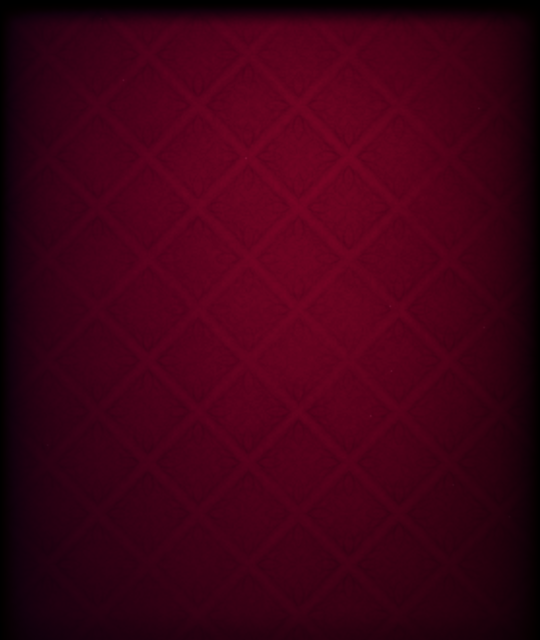
Give the GLSL for this background, as a Shadertoy shader.

```glsl
// Dark crimson damask wall: faint diamond lattice, embossed leaves, soft vignette.

const vec2 GLOW_CENTER = vec2(0.57, 0.70);
const vec2 GLOW_LOW = vec2(0.44, 0.58);     // falloff to the left and down
const vec2 GLOW_HIGH = vec2(0.34, 0.38);    // falloff to the right and up
const float GLOW_RED = 0.425;
const float SIDE_FADE = 0.038;
const float TOP_FADE = 0.046;
const vec2 LATTICE_ORIGIN = vec2(0.388, 0.596);
const vec2 HALF_DIAMOND = vec2(0.0785, 0.0797);
const float BAND_WIDTH = 0.055;
const float EMBOSS = 0.075;
const float GRAIN = 0.065;
const float GRAIN_SCALE = 330.0;

float hash(vec2 p) {
    return fract(sin(dot(p, vec2(127.1, 311.7))) * 43758.5453);
}

float noise(vec2 p) {
    vec2 i = floor(p), f = fract(p);
    f = f * f * (3.0 - 2.0 * f);
    return mix(mix(hash(i), hash(i + vec2(1, 0)), f.x),
               mix(hash(i + vec2(0, 1)), hash(i + vec2(1, 1)), f.x), f.y);
}

float bell(float x, float width) {
    return exp(-x * x / (width * width));
}

// Outline of a pointed leaf lying along the x axis
float leaf(vec2 p, float center, float halfLength, float halfWidth) {
    float t = (p.x - center) / halfLength;
    float edge = abs(p.y) - halfWidth * (1.0 - t * t);
    return bell(edge, 0.03) * (1.0 - smoothstep(0.85, 1.1, abs(t)));
}

// Fold the plane into one of four equal sectors around the x axis
vec2 foldQuarter(vec2 p) {
    p = abs(p);
    return p.x > p.y ? p : p.yx;
}

mat2 rotation(float angle) {
    float c = cos(angle), s = sin(angle);
    return mat2(c, -s, s, c);
}

// Signed relief: light bands with dark rims, and dark leaves
float damask(vec2 p) {
    vec2 g = (p - LATTICE_ORIGIN) / HALF_DIAMOND;
    vec2 lattice = 0.5 * vec2(g.x + g.y, g.x - g.y);
    vec2 cell = lattice - round(lattice);
    vec2 d = abs(cell);
    float line = min(d.x, d.y);
    float relief = 0.75 * bell(line, BAND_WIDTH * 0.8);
    relief -= 0.85 * bell(line - 1.8 * BAND_WIDTH, 0.03);

    // Leaves around each crossing
    vec2 q = foldQuarter(vec2(cell.x + cell.y, cell.x - cell.y));
    float leaves = leaf(q, 0.42, 0.26, 0.10);
    leaves += 0.7 * leaf(rotation(0.38) * q, 0.50, 0.25, 0.06);
    leaves += 0.5 * bell(q.y, 0.025) * bell(q.x - 0.4, 0.2);

    // Rosette in the middle of each diamond
    vec2 mid = fract(lattice) - 0.5;
    vec2 r = foldQuarter(vec2(mid.x + mid.y, mid.x - mid.y));
    leaves += 0.6 * leaf(rotation(0.785) * r, 0.24, 0.20, 0.08);
    leaves += 0.5 * bell(length(r) - 0.48, 0.03);
    return relief - 0.65 * leaves;
}

void mainImage(out vec4 fragColor, in vec2 fragCoord) {
    vec2 uv = fragCoord / iResolution.xy;
    vec2 p = fragCoord / iResolution.y;

    // Off-center glow
    vec2 away = uv - GLOW_CENTER;
    vec2 spread = mix(GLOW_LOW, GLOW_HIGH, step(0.0, away));
    away /= spread;
    float red = GLOW_RED * exp(-0.5 * dot(away, away));

    // Darkened borders
    float side = min(uv.x, 1.0 - uv.x);
    red *= 1.0 - exp(-side / SIDE_FADE);
    red *= smoothstep(0.002, TOP_FADE, 1.0 - uv.y);
    red *= mix(0.8, 1.0, smoothstep(0.0, 0.05, uv.y));

    // Worn relief, cloth grain and broad mottling
    float wear = 0.45 + 0.8 * noise(p * 9.0 + 4.0);
    float texture_ = GRAIN * (noise(p * GRAIN_SCALE) - 0.5);
    texture_ += GRAIN * (noise(p * GRAIN_SCALE * 0.4) - 0.5);
    texture_ += 0.05 * (noise(p * 14.0) - 0.5);
    red *= 1.0 + EMBOSS * wear * damask(p) + texture_;

    // Sparse pale dust
    vec2 dustGrid = p * 22.0;
    vec2 id = floor(dustGrid);
    vec2 spot = 0.2 + 0.6 * vec2(hash(id + 3.1), hash(id + 7.7));
    float dust = step(0.975, hash(id)) * bell(length(fract(dustGrid) - spot), 0.035);

    float blue = (0.022 + 0.255 * red + 0.02 * (0.5 - uv.x)) * smoothstep(0.0, 0.08, red);
    float green = 0.012 * smoothstep(0.32, 0.43, red);
    vec3 color = vec3(red, green, blue) + 0.4 * red * dust * vec3(0.6, 0.4, 0.5);
    fragColor = vec4(color, 1.0);
}
```
